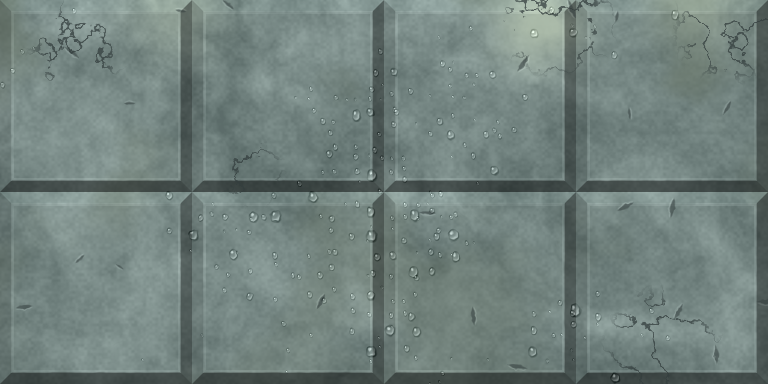
A WebGL 1 fragment shader for this texture:

```glsl
precision highp float;
// Bevelled grey-green stone tiles, four by two, with stains, cracks, chips and water drops.
uniform vec2 u_resolution;

const vec2 TILES = vec2(4.0, 2.0);
const float BEVEL = 0.060;
const float LINE = 0.005;
const vec3 STONE_DARK = vec3(0.36, 0.425, 0.415);
const vec3 STONE_LIGHT = vec3(0.575, 0.645, 0.63);
const vec3 STAIN = vec3(0.39, 0.44, 0.38);
const vec3 PALE = vec3(0.70, 0.76, 0.68);
const vec3 CRACK = vec3(0.20, 0.24, 0.24);
const float LEFT_SHADE = 0.90;
const float RIGHT_SHADE = 0.66;
const float TOP_SHADE = 1.09;
const float BOTTOM_SHADE = 0.56;
const vec2 LIGHT_DIR = vec2(-0.6, 0.8);

float hash(vec2 p) {
  return fract(sin(dot(p, vec2(127.1, 311.7))) * 43758.5453);
}

float noise(vec2 p) {
  vec2 i = floor(p), f = fract(p);
  f = f * f * (3.0 - 2.0 * f);
  return mix(mix(hash(i), hash(i + vec2(1.0, 0.0)), f.x),
             mix(hash(i + vec2(0.0, 1.0)), hash(i + 1.0), f.x), f.y);
}

float fbm(vec2 p) {
  float sum = 0.0, amp = 0.5;
  for (int i = 0; i < 6; i++) {
    sum += amp * noise(p);
    p = mat2(1.6, 1.2, -1.2, 1.6) * p + 7.3;
    amp *= 0.5;
  }
  return sum;
}

// Soft round region of influence.
float spot(vec2 p, vec2 centre, float radius) {
  vec2 d = (p - centre) / radius;
  return exp(-dot(d, d));
}

float dropDensity(vec2 p) {
  float band = spot(vec2(p.x, 0.0), vec2(2.05, 0.0), 0.55);
  band *= 1.0 - smoothstep(1.55, 1.95, p.y);
  float splashes = spot(p, vec2(0.08, 1.55), 0.13) + spot(p, vec2(3.02, 1.88), 0.18)
                 + spot(p, vec2(3.05, 0.45), 0.28) + spot(p, vec2(1.3, 0.93), 0.3);
  return (band + splashes) * smoothstep(0.2, 0.65, noise(p * 3.5 + 4.0)) + 0.008;
}

// Signed brightness of one jittered layer of drops.
float drops(vec2 p, float cell, float amount, float px) {
  vec2 id = floor(p / cell), key = id + cell * 100.0;
  vec2 centre = 0.5 + 0.4 * (vec2(hash(key + 1.7), hash(key + 5.3)) - 0.5);
  float radius = mix(0.11, 0.27, pow(hash(key + 9.1), 2.0));
  float present = step(hash(key + 3.9), amount * dropDensity((id + 0.5) * cell));
  vec2 q = (fract(p / cell) - centre) / radius;
  q.x *= mix(1.0, 1.4, hash(key + 2.2));
  q += 0.35 * (vec2(noise(p * 60.0), noise(p * 60.0 + 31.0)) - 0.5);
  float aa = px / (cell * radius), r = length(q);
  float body = 1.0 - smoothstep(1.0 - aa, 1.0 + aa, r);
  float shadow = 1.0 - smoothstep(0.8, 1.4, length(q + LIGHT_DIR * 0.3));
  float lens = -0.24 * dot(q, LIGHT_DIR) * smoothstep(0.2, 0.9, r) + 0.03;
  float glint = 0.30 * (1.0 - smoothstep(0.1, 0.5, length(q - LIGHT_DIR * 0.45)));
  return present * mix(-0.17 * shadow, lens + glint, body);
}

// Sparse slanted slivers: dark hollow in x, lit lower lip in y.
vec2 chips(vec2 p, float px) {
  const float cell = 0.26;
  vec2 id = floor(p / cell);
  vec2 q = (fract(p / cell) - 0.5) * cell;
  q -= 0.08 * (vec2(hash(id + 8.0), hash(id + 6.0)) - 0.5);
  float angle = 6.283 * hash(id + 4.0);
  q = mat2(cos(angle), -sin(angle), sin(angle), cos(angle)) * q;
  float size = mix(0.02, 0.05, hash(id + 2.0));
  float width = 0.24 * size * (1.0 - pow(q.x / size, 2.0)) * (0.5 + noise(p * 70.0));
  float hollow = 1.0 - smoothstep(-px, px, abs(q.y) - width);
  float lip = 1.0 - smoothstep(-px, px, abs(q.y + 0.008) - width);
  return step(hash(id + 12.0), 0.2) * vec2(hollow, lip * (1.0 - hollow));
}

void main() {
  vec2 p = gl_FragCoord.xy / u_resolution * TILES;
  float px = TILES.y / u_resolution.y;
  vec2 tile = floor(p);

  // Mottled stone with a small change of tone in each tile.
  vec2 warp = vec2(fbm(p * 2.0 + 3.0), fbm(p * 2.0 + 17.0)) - 0.5;
  float mottle = fbm(p * 3.2 + warp * 2.5);
  float tone = 0.5 + 1.2 * (mottle - 0.5) + 0.12 * (hash(tile + 2.0) - 0.5);
  tone += 0.22 * (noise(p * 65.0) - 0.5) + 0.4 * (fbm(p * 14.0) - 0.5);
  vec3 color = mix(STONE_DARK, STONE_LIGHT, clamp(tone, 0.0, 1.0));
  float stain = smoothstep(0.45, 0.75, fbm(p * 1.7 + 40.0)) * (0.35 + 0.25 * p.y);
  color = mix(color, STAIN, 0.65 * stain);
  float glow = spot(p, vec2(2.82, 1.88), 0.22) + 0.7 * spot(p, vec2(0.92, 1.96), 0.25)
             + 0.6 * spot(p, vec2(3.75, 1.98), 0.3);
  color = mix(color, PALE, clamp(glow * (0.15 + mottle), 0.0, 0.8));

  // Four mitred bevel faces, measured from the nearest seam.
  vec2 seam = fract(p + 0.5) - 0.5;
  vec2 side = smoothstep(-0.5 * px, 0.5 * px, seam);
  vec2 away = abs(seam);
  float shadeX = mix(RIGHT_SHADE, LEFT_SHADE, side.x);
  float shadeY = mix(TOP_SHADE, BOTTOM_SHADE, side.y);
  float shade = mix(shadeX, shadeY, smoothstep(-px, px, away.x - away.y));
  float edge = min(away.x, away.y) + 0.003 * (noise(p * 25.0) - 0.5);
  color *= mix(shade, 1.0, smoothstep(BEVEL - px, BEVEL + px, edge));
  float rim = 1.0 - smoothstep(LINE, LINE + px, abs(edge - BEVEL - LINE));
  color += 0.055 * rim * (0.4 + noise(p * 9.0));

  // Cracks follow a noise contour in the worn areas.
  float worn = spot(p, vec2(2.9, 1.9), 0.3) + spot(p, vec2(3.8, 1.85), 0.28)
             + spot(p, vec2(0.4, 1.75), 0.25) + spot(p, vec2(3.45, 0.2), 0.3)
             + 0.8 * spot(p, vec2(1.3, 1.1), 0.2);
  float vein = abs(fbm(p * 4.5 + 11.0) - 0.48);
  float crack = 1.0 - smoothstep(0.004, 0.012 + px, vein);
  color = mix(color, CRACK, 0.75 * crack * smoothstep(0.25, 0.7, worn));
  vec2 chip = chips(p, px);
  color = mix(color, CRACK, 0.55 * chip.x) + 0.08 * chip.y;

  // Water drops in two sizes.
  color += drops(p, 0.105, 0.60, px) + drops(p + 0.03, 0.062, 0.32, px);
  gl_FragColor = vec4(clamp(color, 0.0, 1.0), 1.0);
}
```
